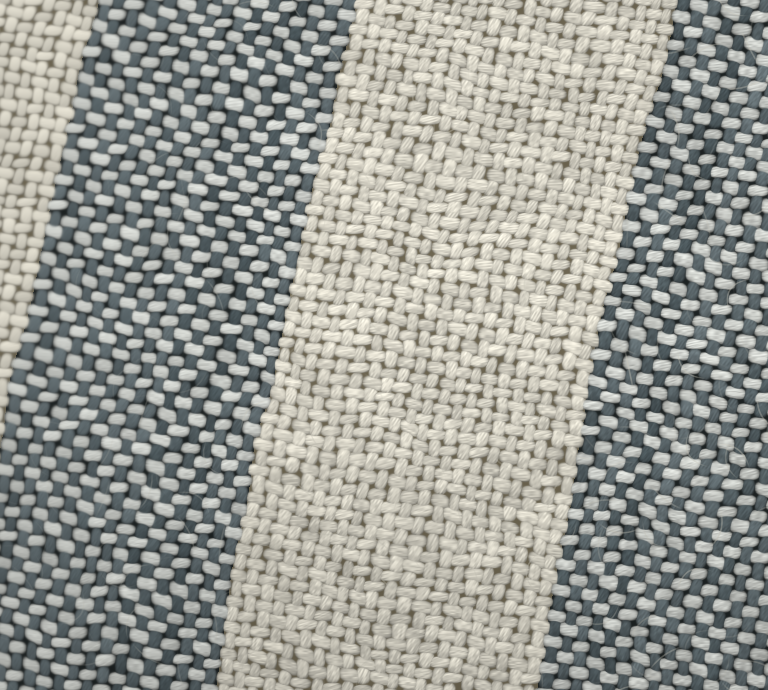
This texture is drawn by a WebGL 1 fragment shader. Its source:

```glsl
precision highp float;
// Close view of a coarse plain-weave cloth with leaning cream and slate-blue stripes.

uniform vec2 u_resolution;

const vec2 THREAD_PITCH = vec2(0.0221, 0.0195); // warp and weft spacing, canvas heights
const float STRIPE_PERIOD = 38.0;               // warp threads in a stripe pair
const float BLUE_THREADS = 17.0;                // slate warp threads in each pair

const vec3 CREAM = vec3(0.88, 0.865, 0.81);
const vec3 PALE_WEFT = vec3(0.82, 0.83, 0.81);
const vec3 SLATE = vec3(0.41, 0.455, 0.47);
const vec3 DEEP_SLATE = vec3(0.29, 0.335, 0.35);
const vec3 CREAM_GAP = vec3(0.42, 0.39, 0.31);
const vec3 SLATE_GAP = vec3(0.11, 0.13, 0.13);

float hash(vec2 p) {
  return fract(sin(dot(p, vec2(127.1, 311.7))) * 43758.5);
}

vec2 hash2(vec2 p) {
  return vec2(hash(p), hash(p + 37.3));
}

float noise(vec2 p) {
  vec2 i = floor(p);
  vec2 f = fract(p);
  f = f * f * (3.0 - 2.0 * f);
  return mix(mix(hash(i), hash(i + vec2(1.0, 0.0)), f.x),
             mix(hash(i + vec2(0.0, 1.0)), hash(i + vec2(1.0, 1.0)), f.x), f.y);
}

// Rounded yarn bump: 1 at its crest, 0 at its rim.
float bump(vec2 d, vec2 halfSize) {
  vec2 e = pow(abs(d / halfSize), vec2(2.3));
  return 1.0 - e.x - e.y;
}

// Canvas position to thread coordinates: curved warp lean, sloping weft.
vec2 threadSpace(vec2 p) {
  vec2 q = vec2(p.x - 0.165 * p.y - 0.045 * p.y * p.y + 0.065, p.y + 0.17 * p.x);
  vec2 wobble = vec2(noise(p * 11.0), noise(p * 11.0 + 21.0)) - 0.5;
  return q / THREAD_PITCH + 0.6 * wobble;
}

float isBlue(float column) {
  return 1.0 - step(BLUE_THREADS, mod(column, STRIPE_PERIOD));
}

// Fine twisted fibres running obliquely along a yarn.
float fibres(vec2 d, vec2 seed) {
  return noise(vec2(d.x * 3.0, d.y * 9.0 - d.x * 3.0) + seed * 7.0) - 0.5;
}

// Blend the nine nearest crossings, the highest yarn winning.
vec3 weave(vec2 q, float focus) {
  vec2 base = floor(q);
  float sharpness = mix(5.0, 11.0, focus);
  float total = exp(sharpness * 0.12);
  vec3 sum = total * mix(CREAM_GAP, SLATE_GAP, isBlue(base.x));
  for (int j = -1; j <= 1; j++) {
    for (int i = -1; i <= 1; i++) {
      vec2 cell = base + vec2(float(i), float(j));
      vec2 rnd = hash2(cell);
      float weftOver = 1.0 - mod(cell.x + cell.y, 2.0);
      float blue = isBlue(cell.x);

      vec2 d = q - cell - 0.5 - 0.20 * (rnd - 0.5);
      d.y += d.x * 0.4 * (rnd.x - 0.5);
      vec2 halfSize = mix(vec2(0.47, 0.82), vec2(0.79, 0.52 + 0.03 * blue), weftOver);
      halfSize *= 0.87 + 0.25 * rnd.yx;
      halfSize.y *= 0.93 + 0.14 * hash(vec2(cell.y, 5.0));
      float h = clamp(bump(d, halfSize), -1.0, 1.0);

      vec3 warp = mix(CREAM, mix(SLATE, DEEP_SLATE, hash(vec2(cell.x, 9.0))), blue);
      vec3 yarn = mix(warp, mix(CREAM, PALE_WEFT, blue), weftOver);
      float rimLight = 0.67 - 0.09 * blue;
      float shade = mix(rimLight, 0.98, smoothstep(-0.1, 0.85, h));
      shade += 0.09 * d.y / halfSize.y - 0.03 * d.x / halfSize.x;
      shade += 0.22 * focus * fibres(mix(d.yx, d, weftOver), cell);
      shade *= 0.92 + 0.12 * rnd.y;

      float weight = exp(sharpness * h);
      sum += weight * yarn * shade;
      total += weight;
    }
  }
  return sum / total;
}

// Loose curved hairs, one per grid square.
float hairs(vec2 p) {
  float cover = 0.0;
  for (int j = -1; j <= 1; j++) {
    for (int i = -1; i <= 1; i++) {
      vec2 cell = floor(p) + vec2(float(i), float(j));
      vec2 rnd = hash2(cell + 3.0);
      float angle = 6.283 * hash(cell + 11.0);
      vec2 d = p - cell - rnd;
      d = vec2(cos(angle) * d.x + sin(angle) * d.y, cos(angle) * d.y - sin(angle) * d.x);
      d.y += (rnd.x - 0.5) * 2.5 * d.x * d.x;
      float line = 1.0 - smoothstep(0.005, 0.035, abs(d.y));
      cover = max(cover, line * rnd.y * (1.0 - smoothstep(0.25, 0.55, abs(d.x))));
    }
  }
  return cover;
}

void main() {
  vec2 p = gl_FragCoord.xy / u_resolution.y;
  float focus = smoothstep(-0.25, 0.5, p.x - 0.25 * p.y);
  vec3 color = weave(threadSpace(p), focus);
  color = mix(color, vec3(0.78, 0.77, 0.72), 0.42 * focus * hairs(p * 17.0));

  // Soft daylight, dimmer toward the lower edge, with slight unevenness.
  color *= 0.91 + 0.09 * smoothstep(0.0, 0.6, p.y);
  color *= 0.97 + 0.06 * noise(p * 5.0 + 4.0);
  gl_FragColor = vec4(clamp(color, 0.0, 1.0), 1.0);
}
```
